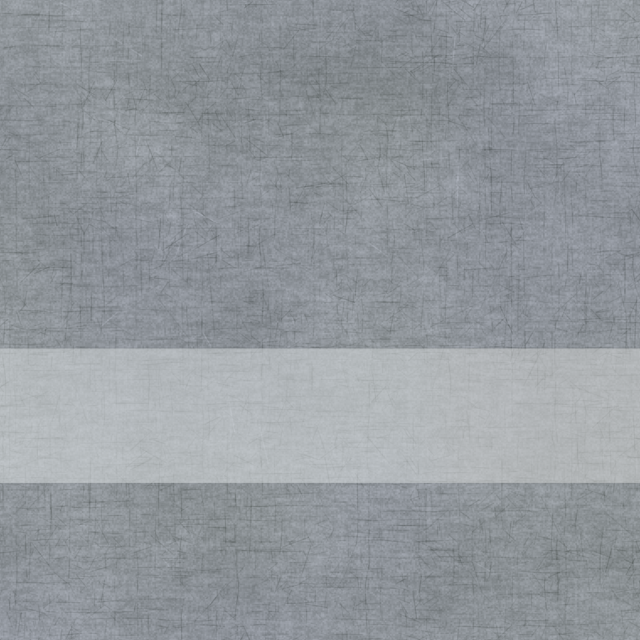
Give the GLSL for this texture, as a Shadertoy shader.

```glsl
// Worn blue-grey woven surface crossed by one pale horizontal band.
// Soft patches and layered value noise set the tone; stretched noise, broken
// threads, short hashed fibres and longer scratches add the fabric detail.

#define BAND_LOW 0.2448
#define BAND_HIGH 0.4557
#define BAND_VEIL 0.54
#define DARK_GREY vec3(0.465, 0.488, 0.502)
#define PALE_BLUE vec3(0.600, 0.621, 0.648)
#define VEIL_COLOR vec3(0.824, 0.842, 0.848)
#define PATCH_DEPTH 0.20
#define WEAVE_DEPTH 0.60
#define THREAD_DEPTH 0.36
#define FIBRE_DEPTH 0.40
#define GRAIN_DEPTH 0.55
#define SCRATCH_COUNT 56

// Soft patches: centre, radius, lightness.
const vec4 PATCHES[12] = vec4[12](
    vec4(0.50, 0.93, 0.10, -0.8), vec4(0.34, 0.82, 0.09, -0.6),
    vec4(0.68, 0.83, 0.10, -1.0), vec4(0.83, 0.68, 0.10, -0.8),
    vec4(0.42, 0.52, 0.10, -0.8), vec4(0.07, 0.70, 0.10, -0.6),
    vec4(0.22, 0.76, 0.08, 0.7), vec4(0.57, 0.66, 0.09, 0.8),
    vec4(0.71, 0.69, 0.04, 0.8), vec4(0.89, 0.90, 0.10, 0.6),
    vec4(0.68, 0.10, 0.13, -0.8), vec4(0.39, 0.10, 0.09, -0.6));

float hash(vec2 p) {
    vec3 q = fract(p.xyx * 0.1031);
    q += dot(q, q.yzx + 33.33);
    return fract((q.x + q.y) * q.z);
}

float noise(vec2 p) {
    vec2 i = floor(p), f = fract(p);
    f = f * f * (3.0 - 2.0 * f);
    return mix(mix(hash(i), hash(i + vec2(1, 0)), f.x),
               mix(hash(i + vec2(0, 1)), hash(i + vec2(1, 1)), f.x), f.y);
}

float fbm(vec2 p) {
    float sum = 0.0, amp = 0.5;
    for (int i = 0; i < 5; i++) {
        sum += amp * noise(p);
        p = mat2(1.6, 1.2, -1.2, 1.6) * p + 17.3;
        amp *= 0.5;
    }
    return sum / 0.97;
}

float stroke(float dist, float width, float px) {
    return 1.0 - smoothstep(0.0, width + px, dist);
}

// Wavering lines along x, broken into short dashes.
float threads(vec2 p, float count, float px) {
    float row = p.y * count, id = floor(row);
    float centre = 0.3 + 0.4 * hash(vec2(id, count));
    centre += 0.4 * (noise(vec2(p.x * 22.0, id + 50.0)) - 0.5);
    float gate = smoothstep(0.48, 0.85, noise(vec2(p.x * 11.0 + id * 3.7, id)));
    gate *= smoothstep(0.2, 0.7, noise(vec2(p.x * 75.0, id + 90.0)));
    return gate * stroke(abs(fract(row) - centre) / count, 0.0005, px);
}

float segment(vec2 p, vec2 a, vec2 b) {
    vec2 ab = b - a;
    return length(p - a - ab * clamp(dot(p - a, ab) / dot(ab, ab), 0.0, 1.0));
}

// One short hair per grid cell, at any angle.
float fibres(vec2 p, float count, float px) {
    vec2 q = p * count, cell = floor(q);
    float sum = 0.0;
    for (int k = 0; k < 9; k++) {
        vec2 id = cell + vec2(k % 3 - 1, k / 3 - 1);
        vec2 centre = id + vec2(hash(id + 5.3), hash(id + 71.9));
        float angle = 3.14159 * hash(id + 137.1);
        vec2 arm = mix(0.25, 0.85, hash(id + 211.7)) * vec2(cos(angle), sin(angle));
        float weight = hash(id + 307.3);
        sum += weight * stroke(segment(q, centre - arm, centre + arm) / count, 0.0004, px);
    }
    return sum;
}

float scratch(vec2 p, vec2 a, vec2 b, float px) {
    return (0.2 + 0.8 * noise(p * 90.0)) * stroke(segment(p, a, b), 0.0005, px);
}

// Random scratches: every fourth is short and pale, the rest are dark.
float scatterScratches(vec2 p, float px) {
    float sum = 0.0;
    for (int i = 0; i < SCRATCH_COUNT; i++) {
        float k = float(i);
        bool pale = i % 4 == 0;
        vec2 centre = vec2(hash(vec2(k, 3.1)), hash(vec2(k, 8.7)));
        float angle = 3.14159 * hash(vec2(k, 14.2));
        float reach = mix(0.015, 0.075, hash(vec2(k, 21.9))) * (pale ? 0.45 : 1.0);
        vec2 arm = reach * vec2(cos(angle), sin(angle));
        sum += (pale ? 0.50 : -0.36) * scratch(p, centre - arm, centre + arm, px);
    }
    return sum;
}

void mainImage(out vec4 fragColor, in vec2 fragCoord) {
    vec2 p = fragCoord / iResolution.xy;
    float px = 1.0 / iResolution.y;

    // Broad mottling
    float cloud = fbm(p * 8.0 + 4.0);
    float tone = 0.73 + 0.65 * (cloud - 0.5);
    vec2 warped = p + 0.06 * (vec2(noise(p * 9.0), noise(p * 9.0 + 31.0)) - 0.5);
    for (int i = 0; i < 12; i++) {
        vec2 d = (warped - PATCHES[i].xy) / PATCHES[i].z;
        tone += PATCH_DEPTH * PATCHES[i].w * exp(-dot(d, d));
    }

    // Woven streaks and grain
    float across = noise(p * vec2(30, 210)) + 0.7 * noise(p * vec2(80, 330));
    float down = noise(p * vec2(230, 30));
    tone += WEAVE_DEPTH * (0.45 * (across - 0.85) + 0.3 * (down - 0.5));
    tone += GRAIN_DEPTH * (noise(p * 380.0) - 0.5) + 0.45 * (fbm(p * vec2(45, 85)) - 0.5);

    // Threads, fibres and scratches
    float lines = threads(p, 75.0, px) + 0.8 * threads(p + 0.37, 123.0, px);
    lines += threads(p.yx + 0.19, 58.0, px) + 0.7 * threads(p.yx + 0.71, 97.0, px);
    tone -= THREAD_DEPTH * 1.3 * lines;
    float worn = 0.4 + 0.8 * smoothstep(0.3, 0.7, noise(p * 20.0 + 9.0));
    tone -= FIBRE_DEPTH * worn * (fibres(p, 36.0, px) + 0.8 * fibres(p + 0.43, 67.0, px));
    tone += scatterScratches(p, px);
    tone -= 0.35 * scratch(p, vec2(0.50, 0.73), vec2(0.66, 0.56), px);
    tone += 0.60 * scratch(p, vec2(0.57, 0.625), vec2(0.605, 0.60), px);
    tone += 0.45 * scratch(p, vec2(0.716, 0.74), vec2(0.713, 0.63), px);
    tone += 0.60 * scratch(p, vec2(0.735, 0.125), vec2(0.765, 0.108), px);

    vec3 color = mix(DARK_GREY, PALE_BLUE, clamp(tone, -0.6, 1.5));
    color += vec3(0.0, -0.002, 0.007) * (noise(p * 5.0 + 12.0) - 0.5) * 2.0;

    // Pale band, warmer to the right, with thin dark borders
    float inside = smoothstep(BAND_LOW - 0.5 * px, BAND_LOW + 0.5 * px, p.y)
                 * (1.0 - smoothstep(BAND_HIGH - 0.5 * px, BAND_HIGH + 0.5 * px, p.y));
    vec3 veil = VEIL_COLOR - vec3(0.012, 0.022, 0.030) * smoothstep(0.62, 0.74, p.x);
    veil += 0.03 * (1.0 - smoothstep(0.26, 0.42, p.y)) * (1.0 - p.x);
    color = mix(color, veil, BAND_VEIL * inside);
    color -= 0.05 * stroke(min(abs(p.y - BAND_LOW), abs(p.y - BAND_HIGH)), 0.0008, px);

    fragColor = vec4(color, 1.0);
}
```
